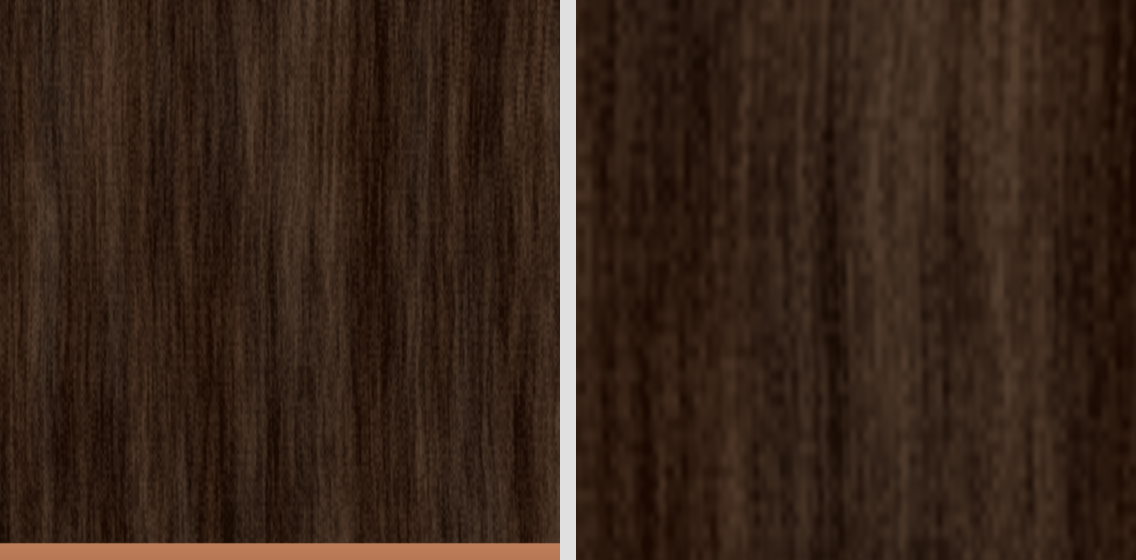
Left: the whole. Right: its middle third, enlarged.
This texture is drawn by a Shadertoy shader. Its source:

```glsl
// Dark walnut veneer with fine vertical grain above a thin tan edge strip.
#define DARK_WOOD vec3(0.118, 0.056, 0.022)
#define LIGHT_WOOD vec3(0.278, 0.200, 0.146)
#define EDGE_TAN vec3(0.730, 0.480, 0.340)
#define EDGE_HEIGHT 0.030
#define BAND_CONTRAST 0.55
#define GRAIN_CONTRAST 0.62
#define HAIR_CONTRAST 0.55
#define SPECKLE_CONTRAST 0.50
#define PORE_DEPTH 0.22
#define WAVER 0.012

float hash(vec2 p) {
    return fract(sin(dot(p, vec2(127.1, 311.7))) * 43758.5453);
}

// Smooth value noise, centred on zero
float noise(vec2 p) {
    vec2 cell = floor(p);
    vec2 f = fract(p);
    f = f * f * (3.0 - 2.0 * f);
    float low = mix(hash(cell), hash(cell + vec2(1.0, 0.0)), f.x);
    float high = mix(hash(cell + vec2(0.0, 1.0)), hash(cell + vec2(1.0, 1.0)), f.x);
    return mix(low, high, f.y) - 0.5;
}

vec3 woodColor(vec2 uv) {
    // Fibres drift gently sideways along their length
    vec2 p = uv;
    p.x += WAVER * noise(vec2(uv.x * 7.0, uv.y * 3.5));
    p.x += 0.3 * WAVER * noise(vec2(uv.x * 20.0 + 5.0, uv.y * 9.0));

    // Broad growth bands
    float bands = noise(vec2(p.x * 15.0 + 3.0, p.y * 1.3));
    bands += 0.7 * noise(vec2(p.x * 38.0 + 17.0, p.y * 2.2));

    // Grain lines, finer hairs and short speckles
    float grain = noise(vec2(p.x * 115.0 + 31.0, p.y * 5.0));
    float hairs = noise(vec2(p.x * 230.0 + 57.0, p.y * 16.0));
    float speckle = noise(vec2(p.x * 250.0, p.y * 140.0) + 91.0);

    // Sparse dark pores
    float pores = smoothstep(0.20, 0.42, noise(vec2(p.x * 90.0 + 73.0, p.y * 4.0)));

    float tone = 0.52 + BAND_CONTRAST * bands + GRAIN_CONTRAST * grain
               + HAIR_CONTRAST * hairs + SPECKLE_CONTRAST * speckle
               - PORE_DEPTH * pores;
    vec3 color = mix(DARK_WOOD, LIGHT_WOOD, clamp(tone, -0.1, 1.25));

    // Slow shift between reddish and olive fibres
    float warmth = noise(vec2(p.x * 24.0 + 11.0, p.y * 2.5));
    return color + warmth * vec3(0.014, -0.006, -0.016);
}

void mainImage(out vec4 fragColor, in vec2 fragCoord) {
    vec2 uv = fragCoord / iResolution.xy;
    float pixel = 1.0 / iResolution.y;

    // Plain edge strip, slightly lighter towards the top
    vec3 edge = EDGE_TAN * mix(0.98, 1.03, clamp(uv.y / EDGE_HEIGHT, 0.0, 1.0));
    float aboveEdge = smoothstep(-pixel, pixel, uv.y - EDGE_HEIGHT);

    vec3 color = mix(edge, woodColor(uv), aboveEdge);
    fragColor = vec4(max(color, 0.0), 1.0);
}
```
